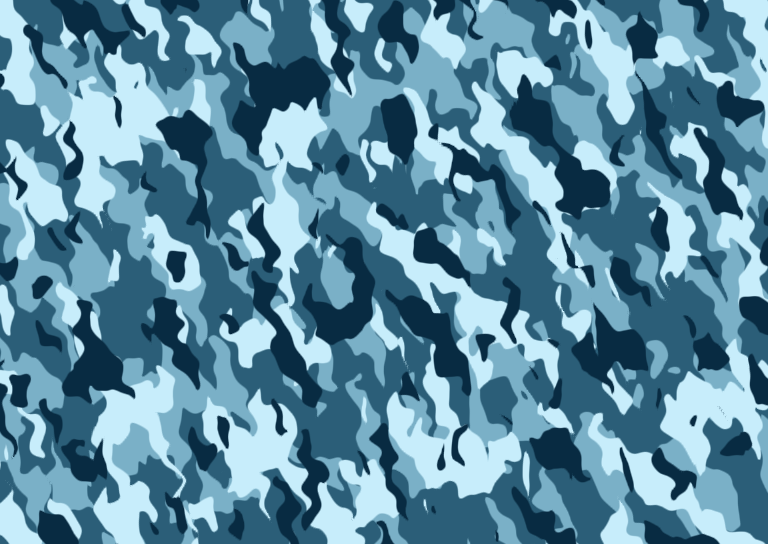
A Shadertoy shader for this pattern:

```glsl
// Blue camouflage: three layers of slanted, dripping blobs over a mid-blue ground.
// Each layer thresholds a stretched gradient noise whose outline is made wavy by
// a small domain warp and a finer, steeper noise that forms the drips.

#define BLOB_SIZE vec2(0.064, 0.145)  // cell across and along the slant
#define DRIP_SIZE vec2(0.030, 0.078)
#define BLOB_LEAN 0.50                // radians from the vertical
#define DRIP_LEAN 0.20
#define DRIP_AMOUNT 0.45
#define WARP_SIZE 0.046
#define WARP_AMOUNT 0.0065
#define LIGHT_LEVEL 0.34              // thresholds in standard deviations
#define PALE_LEVEL 0.57
#define NAVY_LEVEL 0.90
#define EDGE_SOFTNESS 0.85

const vec3 MID_BLUE   = vec3(0.170, 0.370, 0.470);
const vec3 LIGHT_BLUE = vec3(0.480, 0.690, 0.780);
const vec3 PALE_BLUE  = vec3(0.780, 0.930, 0.985);
const vec3 NAVY       = vec3(0.030, 0.167, 0.257);

// Unit gradient of a lattice point
vec2 latticeGradient(ivec2 cell, int seed) {
    uint h = uint(cell.x) * 374761393u + uint(cell.y) * 668265263u
           + uint(seed) * 974634777u;
    h = (h ^ (h >> 13)) * 1274126177u;
    h = (h ^ (h >> 15)) * 739982445u;
    h ^= h >> 16;
    float angle = float(h & 65535u) / 65536.0 * 6.28319;
    return vec2(cos(angle), sin(angle));
}

// Gradient noise scaled to a standard deviation near one
float noise(vec2 p, int seed) {
    vec2 base = floor(p);
    vec2 f = p - base;
    vec2 fade = f * f * f * (f * (f * 6.0 - 15.0) + 10.0);
    float sum = 0.0;
    for (int y = 0; y < 2; y++) {
        for (int x = 0; x < 2; x++) {
            vec2 corner = vec2(x, y);
            vec2 weight = mix(1.0 - fade, fade, corner);
            vec2 gradient = latticeGradient(ivec2(base + corner), seed);
            sum += weight.x * weight.y * dot(gradient, f - corner);
        }
    }
    return sum / 0.216;
}

// Coordinates across and along an axis leaning down to the right
vec2 slant(vec2 p, float lean) {
    vec2 across = vec2(cos(lean), sin(lean));
    return vec2(dot(p, across), dot(p, vec2(across.y, -across.x)));
}

// Height field of one layer of blobs
float blobField(vec2 p, float scale, int seed) {
    vec2 q = p / WARP_SIZE;
    p += WARP_AMOUNT * vec2(noise(q, seed + 1), noise(q, seed + 2));
    float blobs = noise(slant(p, BLOB_LEAN) / (BLOB_SIZE * scale), seed + 3);
    float drips = noise(slant(p, DRIP_LEAN) / DRIP_SIZE, seed + 4);
    return (blobs + DRIP_AMOUNT * drips) / sqrt(1.0 + DRIP_AMOUNT * DRIP_AMOUNT);
}

// Smooth-edged coverage where the field rises above the level
float coverage(float field, float level) {
    float width = EDGE_SOFTNESS * max(fwidth(field), 1e-4);
    return smoothstep(-width, width, field - level);
}

void mainImage(out vec4 fragColor, in vec2 fragCoord) {
    vec2 p = fragCoord / iResolution.y;

    // Paint from the ground upwards
    vec3 color = MID_BLUE;
    color = mix(color, LIGHT_BLUE, coverage(blobField(p, 1.05, 10), LIGHT_LEVEL));
    color = mix(color, PALE_BLUE, coverage(blobField(p, 1.12, 20), PALE_LEVEL));
    color = mix(color, NAVY, coverage(blobField(p, 0.95, 30), NAVY_LEVEL));

    fragColor = vec4(color, 1.0);
}
```
